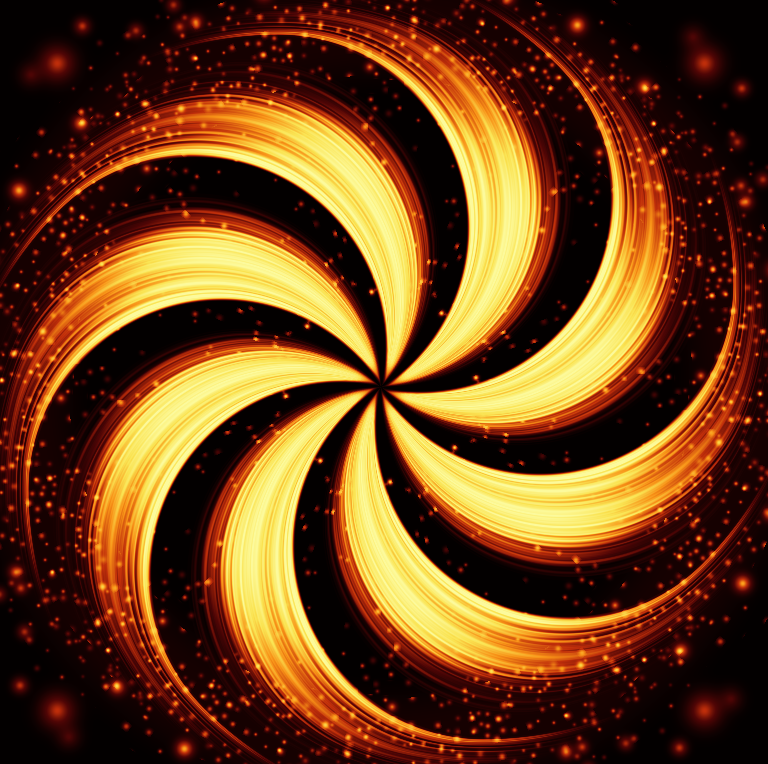
Write a Shadertoy shader that draws this background.

```glsl
// A fiery pinwheel: eight curved arms of glowing streaks on black, ringed by embers.
// Each arm follows circles through the hub, so unwinding by asin(r / diameter)
// straightens it; heat from arms, embers and glows then passes through one ramp.

#define CENTER vec2(0.496, 0.4935)
#define SECTOR 0.78539816
#define ARM_START 1.370
#define ARM_DIAMETER 0.50
#define FADE_START 0.27
#define FADE_END 0.56
#define GLOW_COUNT 11

float hash(vec2 p) {
    vec3 q = fract(p.xyx * vec3(0.1031, 0.1030, 0.0973));
    q += dot(q, q.yzx + 33.33);
    return fract((q.x + q.y) * q.z);
}

float noise(vec2 p) {
    vec2 i = floor(p), f = fract(p);
    f = f * f * (3.0 - 2.0 * f);
    return mix(mix(hash(i), hash(i + vec2(1, 0)), f.x),
               mix(hash(i + vec2(0, 1)), hash(i + vec2(1, 1)), f.x), f.y);
}

// Black, dark red, red orange, orange, yellow, pale yellow
vec3 fireRamp(float heat) {
    float h = clamp(heat, 0.0, 1.0) * 5.0;
    vec3 c = mix(vec3(0.01, 0.0, 0.0), vec3(0.31, 0.02, 0.02), clamp(h, 0.0, 1.0));
    c = mix(c, vec3(0.75, 0.18, 0.04), clamp(h - 1.0, 0.0, 1.0));
    c = mix(c, vec3(0.97, 0.57, 0.09), clamp(h - 2.0, 0.0, 1.0));
    c = mix(c, vec3(0.98, 0.89, 0.32), clamp(h - 3.0, 0.0, 1.0));
    return mix(c, vec3(0.99, 0.98, 0.61), clamp(h - 4.0, 0.0, 1.0));
}

// Angle of a circle through the hub, continued as a spiral past its far side
float twistAt(float r) {
    float x = r / ARM_DIAMETER;
    return asin(min(x, 0.96)) + 3.57 * max(x - 0.96, 0.0);
}

// Streaked arms: crisp on the concave side, feathered on the convex side
float armHeat(float r, float angle) {
    float across = fract((ARM_START + twistAt(r) - angle) / SECTOR);
    float fine = noise(vec2(across * 62.0 + 9.0, r * 4.0));
    float streak = 0.35 * noise(vec2(across * 19.0, r * 3.0)) + 0.40 * fine
                 + 0.25 * noise(vec2(across * 105.0 + 31.0, r * 5.0));
    streak = mix(0.5, streak, smoothstep(0.0, 0.12, r));

    float rise = smoothstep(0.0, 0.01 + 0.007 / max(r, 0.005), across);
    float fall = 1.0 - smoothstep(0.40, 0.77, across + 0.14 * (0.5 - streak));
    float reach = r + 0.14 * (0.5 - streak) + 0.08 * (across - 0.2);
    float fade = 1.0 - smoothstep(FADE_START, FADE_END, reach);
    float gaps = mix(1.0, smoothstep(0.05, 0.6, fine), 0.8 * smoothstep(0.34, 0.46, r));
    float rim = 1.0 - smoothstep(0.490, 0.535, r);
    float hub = mix(0.3, 1.0, smoothstep(0.0, 0.04, r));
    float edgeLight = 0.12 * exp(-across * 9.0);
    return rise * fall * fade * gaps * rim * hub * (0.57 + 0.62 * streak + edgeLight);
}

// Small embers in polar cells, repeated in every sector, over a faint haze
float emberHeat(float r, float angle) {
    float ring = smoothstep(0.37, 0.45, r) * (1.0 - smoothstep(0.50, 0.58, r));
    float density = 0.06 * smoothstep(0.08, 0.15, r) + 0.24 * ring;
    density *= 1.0 - smoothstep(0.55, 0.62, r);
    float heat = 0.05 * ring;
    for (int i = 0; i < 3; i++) {
        float count = 13.0 + 9.0 * float(i);
        vec2 grid = vec2(r * count * 2.7, fract(angle / SECTOR) * count);
        vec2 cell = floor(grid) + 57.0 * float(i + 1);
        vec2 spot = 0.3 + 0.4 * vec2(hash(cell), hash(cell + 17.3));
        vec2 cellSize = vec2(1.0 / (count * 2.7), r * SECTOR / count);
        float d = length((fract(grid) - spot) * cellSize);
        float size = mix(0.002, 0.0045, hash(cell + 41.7));
        float lit = step(hash(cell + 73.1), density);
        heat += lit * mix(0.15, 0.5, hash(cell + 5.9)) * exp(-d * d / (size * size));
    }
    return heat;
}

// Soft round glows: radius from hub, angle in degrees, size, heat
float glowHeat(float r, float angle) {
    vec4 glows[GLOW_COUNT] = vec4[GLOW_COUNT](
        vec4(0.599, 0.0, 0.022, 0.40), vec4(0.614, 3.3, 0.015, 0.18),
        vec4(0.613, 39.6, 0.010, 0.4), vec4(0.539, 16.5, 0.011, 0.62),
        vec4(0.523, 3.7, 0.010, 0.55), vec4(0.536, 26.9, 0.009, 0.5),
        vec4(0.540, 29.2, 0.008, 0.4), vec4(0.569, 28.5, 0.009, 0.36),
        vec4(0.566, 34.5, 0.009, 0.36), vec4(0.419, 2.0, 0.006, 0.5),
        vec4(0.125, 5.5, 0.004, 0.4));
    float heat = 0.0;
    for (int i = 0; i < GLOW_COUNT; i++) {
        vec4 g = glows[i];
        float turn = mod(angle - radians(g.y) + 0.5 * SECTOR, SECTOR) - 0.5 * SECTOR;
        float d = length(vec2(r - g.x, turn * r)) / g.z;
        heat += g.w * (0.75 * exp(-d * d) + 0.25 * exp(-d * d * 8.0));
    }
    return heat;
}

void mainImage(out vec4 fragColor, in vec2 fragCoord) {
    vec2 p = (fragCoord - CENTER * iResolution.xy) / iResolution.y;
    float r = length(p);
    float angle = atan(p.y, p.x + 1e-6);
    float arms = armHeat(r, angle);
    float cover = 1.0 - smoothstep(0.1, 0.9, arms);
    float sparks = emberHeat(r, angle) + glowHeat(r, angle);
    fragColor = vec4(fireRamp(arms + sparks * cover), 1.0);
}
```
